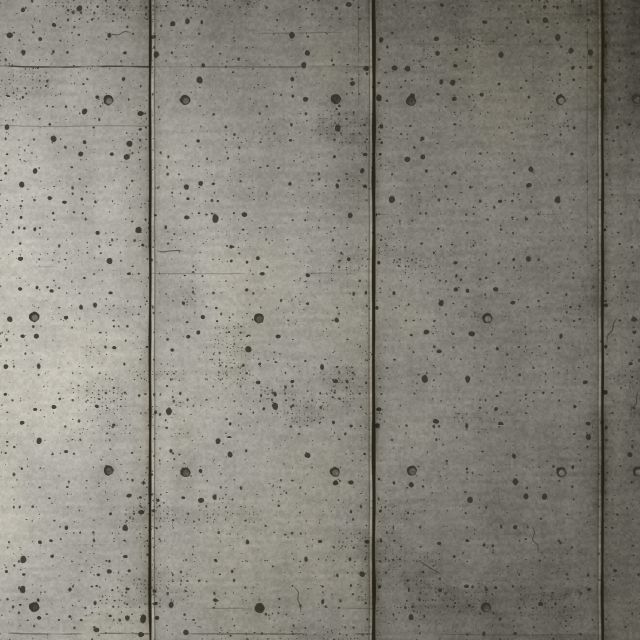
A Shadertoy shader for this texture:

```glsl
// Cast concrete wall: tall panels split by dark vertical seams, with tie holes in
// alternating rows of two and one. A single tone is built up from side light, washes,
// grain, pits, cracks and joints, then given a warm grey cast.

const float FIRST_SEAM = 0.2345;    // x of the leftmost seam
const float PANEL_WIDTH = 0.3535;
const float SEAM_HALF = 0.0021;
const vec4 HOLE_ROWS = vec4(0.844, 0.504, 0.264, 0.050); // pair, single, pair, single
const float HOLE_SPREAD = 0.117;    // offset of paired holes from the panel centre
const float HOLE_RADIUS = 0.0078;
const float LIGHT_LEFT = 0.735;
const float LIGHT_RIGHT = 0.465;
const float PIT_TONE = 0.19;
const float SEAM_TONE = 0.13;
const int CRACK_COUNT = 7;
const vec3 WARM_CAST = vec3(0.0, -0.007, -0.040);
const vec3 RUST_CAST = vec3(0.010, -0.002, -0.022);

float hash(vec2 p) {
    vec3 q = fract(p.xyx * 0.1031);
    q += dot(q, q.yzx + 33.33);
    return fract((q.x + q.y) * q.z);
}

float noise(vec2 p) {
    vec2 i = floor(p), f = fract(p);
    f = f * f * (3.0 - 2.0 * f);
    return mix(mix(hash(i), hash(i + vec2(1, 0)), f.x),
               mix(hash(i + vec2(0, 1)), hash(i + vec2(1, 1)), f.x), f.y);
}

float fbm(vec2 p) {
    float sum = 0.0, amp = 0.533;
    for (int i = 0; i < 4; i++) {
        sum += amp * noise(p);
        p = p * 2.03 + 17.3;
        amp *= 0.5;
    }
    return sum;
}

// Smooth-edged coverage of a shape of half-width r at distance d
float cover(float d, float r, float aa) {
    return 1.0 - smoothstep(r - aa, r + aa, abs(d));
}

// One irregular air pit per grid cell, kept with the given chance
float pits(vec2 p, float cells, float chance, float aa) {
    vec2 g = p * cells, id = floor(g);
    vec2 centre = 0.3 + 0.4 * vec2(hash(id + 3.7), hash(id + 41.2));
    float size = hash(id + 71.9);
    vec2 q = (g - id - centre) * vec2(1.0, mix(0.7, 1.4, hash(id + 9.1)));
    float d = length(q) + 0.07 * (noise(g * 5.0) - 0.5);
    return step(hash(id + 23.5), chance) * cover(d, mix(0.07, 0.21, size * size), aa * cells);
}

float seamX(float k) {
    return FIRST_SEAM + k * PANEL_WIDTH - 0.004 * mod(k, 2.0);
}

void mainImage(out vec4 fragColor, in vec2 fragCoord) {
    vec2 p = fragCoord / iResolution.xy;
    float aa = 0.75 / min(iResolution.x, iResolution.y);

    // Nearest seam, and the panel this point lies in
    float k = round((p.x - FIRST_SEAM) / PANEL_WIDTH);
    float d = p.x - seamX(k) + 0.0010 * (noise(vec2(k * 9.0, p.y * 14.0)) - 0.5);
    float panel = d < 0.0 ? k : k + 1.0;
    float centreX = FIRST_SEAM + (panel - 0.5) * PANEL_WIDTH - 0.005;

    // Side light with darker top and bottom
    float tone = mix(LIGHT_LEFT, LIGHT_RIGHT, smoothstep(-0.1, 1.0, p.x));
    tone -= 0.14 * smoothstep(0.66, 1.05, p.y) + 0.08 * (1.0 - smoothstep(-0.05, 0.4, p.y));
    tone -= 0.06 * smoothstep(0.93, 1.03, p.x);

    // Cloudy washes, vertical runs, horizontal trowel streaks, fine grain
    float wash = fbm(p * vec2(7.0, 5.0) + panel * 5.3);
    tone += 0.13 * (wash - 0.5) + 0.07 * (fbm(p * vec2(24.0, 3.0) + 8.0) - 0.5);
    tone += 0.04 * (noise(p * vec2(18.0, 170.0)) - 0.5);
    tone += 0.05 * (noise(p * 210.0) - 0.5) + 0.05 * (noise(p * 430.0) - 0.5);

    // Pits: scattered everywhere, dense in worn patches and left of the seams
    float patches = smoothstep(0.60, 0.76, fbm(p * vec2(8.0, 15.0) + 31.0));
    float edge = exp(-abs(d) * (d < 0.0 ? 75.0 : 160.0)) * smoothstep(0.35, 0.7, noise(vec2(k * 7.0, p.y * 9.0)));
    float wear = clamp(patches + (k == 1.0 ? 1.0 : 0.45) * edge, 0.0, 1.0);
    float pit = 0.85 * pits(p, 43.0, 0.22 + 0.2 * wear, aa);
    pit = max(pit, 0.75 * pits(p + 0.37, 96.0, 0.16 + 0.35 * wear, aa));
    pit = max(pit, 0.65 * pits(p + 0.71, 165.0, 0.06 + 0.5 * wear, aa));
    tone -= 0.05 * wear * noise(p * 60.0) + 0.09 * edge;

    // Pour joints: one high, one low, plus faint broken form lines
    float wobble = 0.003 * (fbm(vec2(p.x * 18.0, panel)) - 0.5);
    float broken = smoothstep(0.25, 0.65, noise(vec2(p.x * 35.0, panel * 3.0)));
    float highY = panel < 2.0 ? 0.896 : 0.931;
    float joint = 0.85 * exp(-0.8 * panel) * cover(p.y - highY + wobble, 0.0011, aa) * (0.4 + 0.6 * broken);
    joint = max(joint, 0.5 * step(panel, 1.5) * broken * cover(p.y - 0.010 + wobble, 0.0010, aa));
    for (int i = 0; i < 3; i++) {
        float y = hash(vec2(panel + 2.0, float(i) + 5.0));
        float gap = smoothstep(0.5, 0.8, noise(vec2(p.x * 14.0, y * 90.0)));
        joint = max(joint, 0.3 * gap * cover(p.y - y + wobble, 0.0008, aa));
    }

    // Short hairline cracks at random places and angles
    for (int i = 0; i < CRACK_COUNT; i++) {
        vec2 seed = vec2(float(i) * 3.1, 12.7);
        float angle = 6.283 * hash(seed + 1.0);
        vec2 q = p - vec2(hash(seed), hash(seed + 4.0));
        q = mat2(cos(angle), -sin(angle), sin(angle), cos(angle)) * q;
        q.y += 0.008 * (noise(vec2(q.x * 90.0, seed.x)) - 0.5);
        joint = max(joint, 0.65 * cover(q.y, 0.0008, aa) * cover(q.x, 0.018, 0.006));
    }
    tone = mix(tone, PIT_TONE, max(pit, joint));

    // Tie holes: stained rim, dark recess, plug lit from the upper left
    for (int i = 0; i < 4; i++) {
        float side = i % 2 == 0 ? (p.x < centreX ? -1.0 : 1.0) : 0.0;
        vec2 id = vec2(panel * 3.0 + side, float(i) * 5.0) + 20.0;
        vec2 q = p - vec2(centreX + side * HOLE_SPREAD, HOLE_ROWS[i]);
        q += 0.004 * (vec2(hash(id), hash(id + 6.0)) - 0.5);
        float r = length(q) + 0.0016 * (noise(p * 260.0) - 0.5);
        tone -= 0.10 * exp(-r * 75.0) * noise(p * 75.0 + id);
        tone = mix(tone, 0.20, 0.92 * cover(r, HOLE_RADIUS, aa));
        float plug = cover(length(q - vec2(0.0012, -0.0014)), HOLE_RADIUS * 0.62, aa * 1.5);
        tone = mix(tone, mix(0.24, 0.46, hash(id + 2.0)) + 0.12 * (noise(p * 300.0) - 0.5), plug);
    }

    // Seam: soft stain, pale lip with an outer hairline, dark core
    float lipSide = k == 0.0 ? 1.0 : -1.0;
    float stain = exp(-abs(d) * 110.0);
    tone -= 0.09 * stain * (0.4 + noise(vec2(d * 200.0, p.y * 22.0)));
    tone += 0.10 * cover(d - lipSide * 0.0044, 0.0014, aa);
    tone = mix(tone, 0.27, 0.55 * cover(d - lipSide * 0.0073, 0.0008, aa));
    float board = step(0.5, k) * smoothstep(0.5, 0.75, p.y) * cover(d + 0.024, 0.0008, aa);
    tone -= 0.10 * board * noise(vec2(p.y * 30.0, k));
    float coreHalf = SEAM_HALF * (k == 1.0 ? 1.2 : 0.9) * mix(0.75, 1.2, noise(vec2(k, p.y * 25.0)));
    tone = mix(tone, SEAM_TONE, 0.93 * cover(d, coreHalf, aa));

    vec3 color = vec3(tone) + WARM_CAST + RUST_CAST * (0.6 * stain + 0.5 * smoothstep(0.55, 0.75, wash));
    fragColor = vec4(clamp(color, 0.0, 1.0), 1.0);
}
```
